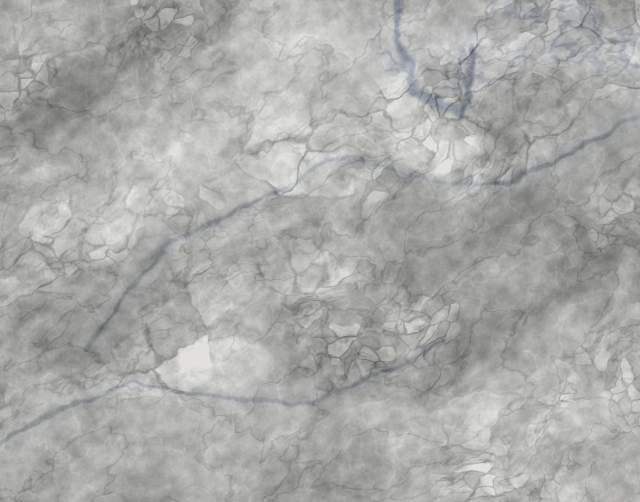
Reproduce this texture procedurally as a Shadertoy shader.

```glsl
// Grey marble slab: diagonal cloudy bands, rubble of pale clasts, hairline
// cracks and slate-blue veins. Gradient noise warps the plane, then bands,
// Voronoi clasts and distance-based veins are summed into a single tone.

const float BASE_TONE = 0.655;
const vec3 WARM_TINT = vec3(0.005, 0.003, -0.012);
const vec3 SLATE_TINT = vec3(-0.025, -0.004, 0.035);
const vec2 GRAIN_DIR = vec2(0.84, 0.54);

vec2 hash2(vec2 p) {
    vec3 a = fract(p.xyx * vec3(0.1031, 0.1030, 0.0973));
    a += dot(a, a.yzx + 33.33);
    return fract((a.xx + a.yz) * a.zy);
}

// Gradient noise, roughly -1..1
float corner(vec2 cell, vec2 offset, vec2 f) {
    float angle = 6.2832 * hash2(cell + offset).x;
    return dot(vec2(cos(angle), sin(angle)), f - offset);
}

float gradientNoise(vec2 p) {
    vec2 i = floor(p), f = p - i;
    vec2 u = f * f * f * (f * (f * 6.0 - 15.0) + 10.0);
    float low = mix(corner(i, vec2(0, 0), f), corner(i, vec2(1, 0), f), u.x);
    float high = mix(corner(i, vec2(0, 1), f), corner(i, vec2(1, 1), f), u.x);
    return 1.4 * mix(low, high, u.y);
}

float fbm(vec2 p, int octaves) {
    float sum = 0.0, gain = 1.0;
    for (int i = 0; i < octaves; i++) {
        sum += gain * gradientNoise(p);
        p = mat2(1.62, 1.22, -1.22, 1.62) * p + 7.3;
        gain *= 0.5;
    }
    return sum;
}

vec2 fbm2(vec2 p, int octaves) {
    return vec2(fbm(p, octaves), fbm(p + 41.7, octaves));
}

// Voronoi: x = gap between the two nearest seeds, y = random id of the cell
vec2 cells(vec2 p) {
    vec2 i = floor(p), f = p - i;
    float nearest = 9.0, second = 9.0, id = 0.0;
    for (int y = -1; y <= 1; y++)
    for (int x = -1; x <= 1; x++) {
        vec2 g = vec2(x, y), seed = hash2(i + g);
        float d = length(g + seed - f);
        if (d < nearest) {
            second = nearest;
            nearest = d;
            id = fract(seed.x * 7.0 + seed.y * 13.0);
        } else second = min(second, d);
    }
    return vec2(second - nearest, id);
}

// Tone of a clast with a dark joint around it
float clast(vec2 cell, float joint, float depth) {
    float face = smoothstep(0.01, joint, cell.x);
    return mix(-depth, mix(-0.05, 0.11, cell.y), face);
}

float segment(vec2 p, vec2 a, vec2 b) {
    vec2 ab = b - a;
    return length(p - a - ab * clamp(dot(p - a, ab) / dot(ab, ab), 0.0, 1.0));
}

float streak(vec2 p, vec2 a, vec2 b, float width) {
    float d = segment(p, a, b) / width;
    return exp(-d * d);
}

// Thin line along the zero contour of a noise value
float crack(float n, float width) {
    return 1.0 - smoothstep(0.0, width, abs(n));
}

float longVein(vec2 p) {
    vec2 path[6] = vec2[6](vec2(0.17, 0.30), vec2(0.33, 0.52), vec2(0.66, 0.68),
                           vec2(0.82, 0.645), vec2(1.02, 0.63), vec2(1.28, 0.76));
    float d = 9.0;
    for (int i = 0; i < 5; i++) d = min(d, segment(p, path[i], path[i + 1]));
    return d;
}

void mainImage(out vec4 fragColor, in vec2 fragCoord) {
    vec2 p = fragCoord / iResolution.y;
    float pixel = 1.0 / iResolution.y;
    vec2 warp = fbm2(p * 3.5, 5), ripple = fbm2(p * 15.0, 3);
    vec2 w = p + 0.035 * warp, s = p + 0.09 * warp + 0.012 * ripple;
    vec2 q = vec2(dot(w, GRAIN_DIR), dot(w, vec2(-GRAIN_DIR.y, GRAIN_DIR.x)));

    // Broad pale and dark streaks
    float pale = streak(s, vec2(0.22, 0.63), vec2(0.50, 0.70), 0.09)
               + streak(s, vec2(0.32, 0.33), vec2(0.62, 0.47), 0.10)
               + streak(s, vec2(0.85, 0.07), vec2(1.25, 0.22), 0.09)
               + streak(s, vec2(0.70, 0.88), vec2(1.25, 0.92), 0.11);
    float dark = streak(s, vec2(-0.02, 0.70), vec2(0.32, 0.94), 0.055)
               + streak(s, vec2(0.62, 0.20), vec2(1.28, 0.52), 0.060)
               + 0.8 * streak(s, vec2(1.00, 0.68), vec2(1.12, 0.71), 0.050);

    // Clouds, mottling and directed grain
    float tone = BASE_TONE + 0.075 * pale - 0.11 * dark;
    tone += 0.085 * fbm(q * vec2(1.6, 4.0) + 3.0, 5);
    tone += 0.065 * fbm(w * 8.0 + 11.0, 4) + 0.065 * fbm(p * 30.0, 4);
    tone += 0.035 * fbm(q * vec2(12.0, 42.0), 3) + 0.022 * gradientNoise(p * 170.0);

    // Rubble of coarse and fine clasts
    vec2 r = q + 0.011 * ripple;
    float rubble = smoothstep(-0.25, 0.5, fbm(q * vec2(2.5, 4.0) + 9.0, 3) + 0.5 * pale - 0.2 * dark);
    float fineZone = smoothstep(-0.2, 0.25, fbm(w * 4.5 + 23.0, 3));
    float depth = 0.07 + 0.05 * ripple.x;
    float coarse = clast(cells(r * vec2(9.0, 13.0)), 0.10, depth);
    float fine = clast(cells(r * vec2(27.0, 36.0)), 0.22, depth);
    tone += rubble * mix(coarse, fine, fineZone);

    // Hairline cracks, dark and light
    float hair = crack(fbm(q * vec2(5.0, 9.0) + 31.0, 5), 0.05 + 12.0 * pixel);
    float web = crack(fbm(w * 11.0 + 53.0, 4), 0.08 + 16.0 * pixel);
    float light = crack(fbm(w * 9.0 + 71.0, 4), 0.07 + 14.0 * pixel);
    tone += -0.07 * hair - 0.05 * web * rubble + 0.035 * light;

    // Long veins and the big pale clasts above them, twice across the slab
    float slate = 0.0;
    for (int i = 0; i < 2; i++) {
        vec2 v = p + float(i) * vec2(0.40, 0.44) + 0.016 * warp + 0.006 * ripple;
        float d = longVein(v), width = 0.004 + 0.003 * abs(warp.y) + pixel;
        float core = 1.0 - smoothstep(0.2 * width, width, d);
        float lens = length((v - vec2(0.85, 0.71)) / vec2(0.10, 0.055));
        tone += 0.10 * (1.0 - smoothstep(0.75, 1.1, lens));
        tone -= core * (0.08 + 0.07 * warp.x) + 0.035 * exp(-d * 70.0);
        slate += 0.5 * exp(-d * 60.0);
    }

    // Slate-blue vein cluster near the upper right
    vec2 b = p + 0.03 * warp + 0.008 * ripple;
    float d = min(segment(b, vec2(0.80, 1.02), vec2(0.81, 0.81)),
              min(segment(b, vec2(0.81, 0.81), vec2(0.92, 0.76)),
                  segment(b, vec2(0.92, 0.76), vec2(0.95, 0.90))));
    float cluster = streak(s, vec2(0.82, 0.90), vec2(1.20, 0.88), 0.13);
    float blue = 1.0 - smoothstep(0.002, 0.012 + 0.010 * abs(ripple.y), d);
    blue = max(blue, 0.7 * cluster * crack(fbm(w * 6.0 + 87.0, 5), 0.13));
    tone -= 0.16 * blue;
    slate += blue + 0.25 * cluster;

    tone = clamp(tone, 0.27, 0.88);
    fragColor = vec4(tone + mix(WARM_TINT, SLATE_TINT, clamp(slate, 0.0, 1.0)), 1.0);
}
```
